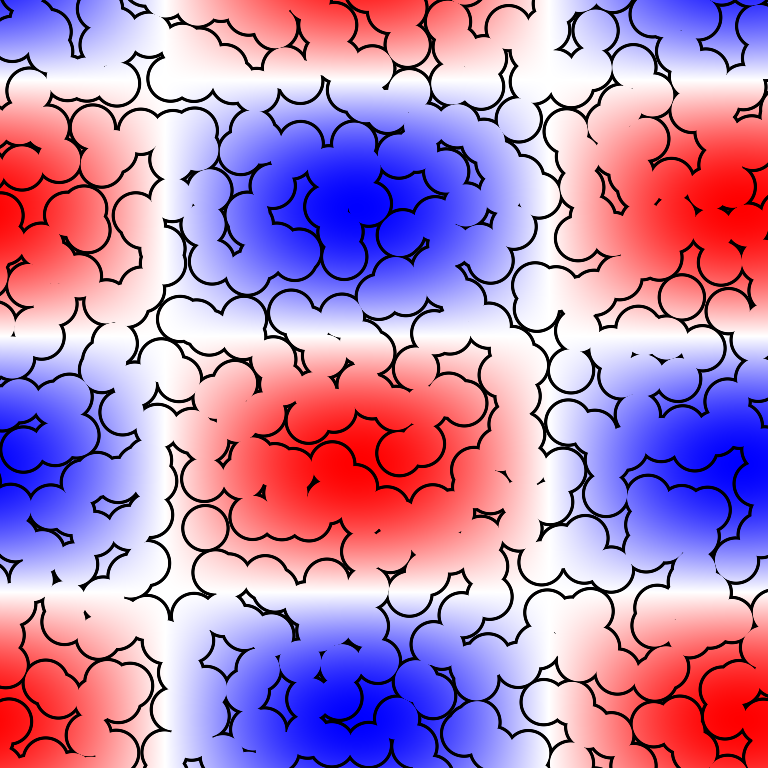
Give the GLSL for this background, as a WebGL 2 fragment shader.

```glsl
#version 300 es
precision highp float;
// Soft red and blue checker waves overlaid with outlines of merged, scattered discs.

uniform vec2 u_resolution;
out vec4 fragColor;

vec2 hash2(vec2 cell) {
    vec2 k = vec2(dot(cell, vec2(127.1, 311.7)), dot(cell, vec2(269.5, 183.3)));
    return fract(sin(k) * 43758.5453);
}

// Distance to the nearest scattered point, one point per unit cell.
float nearestPoint(vec2 p) {
    vec2 cell = floor(p);
    float nearest = 4.0;
    for (int y = -1; y <= 1; y++) {
        for (int x = -1; x <= 1; x++) {
            vec2 neighbour = cell + vec2(x, y);
            nearest = min(nearest, distance(p, neighbour + hash2(neighbour)));
        }
    }
    return nearest;
}

void main() {
    vec2 uv = gl_FragCoord.xy / u_resolution.y;
    float pixel = 1.0 / u_resolution.y;

    // Product of two waves: positive lobes are red, negative ones blue.
    float wave = sin(6.2832 * (uv.x - 0.215)) * sin(9.4248 * (uv.y - 0.229));
    vec3 lobe = wave > 0.0 ? vec3(1.0, 0.0, 0.0) : vec3(0.0, 0.0, 1.0);
    vec3 color = mix(vec3(1.0), lobe, abs(wave));

    // Thin black outline around the union of equal discs.
    float cells = 21.0;
    float edge = abs(nearestPoint(uv * cells) / cells - 0.0295);
    float line = 1.0 - smoothstep(-0.5 * pixel, 0.5 * pixel, edge - 0.0021);
    color = mix(color, vec3(0.0), line);

    fragColor = vec4(color, 1.0);
}
```
